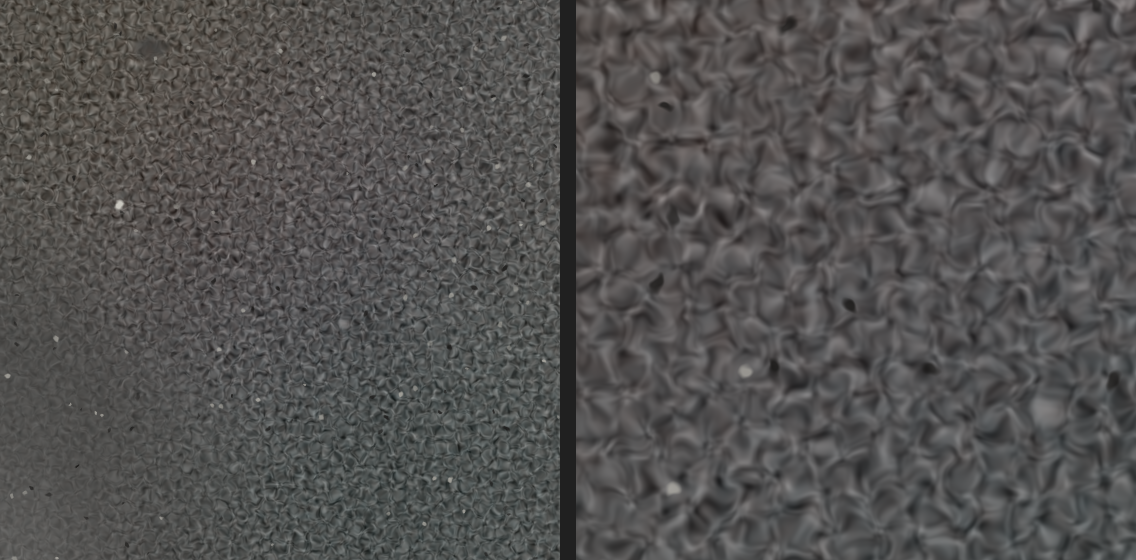
Left, the full canvas; right, a detail of the centre.
Write a Shadertoy shader that draws this texture.

```glsl
// Worn dark asphalt: short curly grains from warped gradient noise, with
// broad tonal drift, a smoother lower-left area, and scattered pale chips
// and dark pits placed on jittered grids.

const vec3 ASPHALT = vec3(0.325, 0.322, 0.315);
const vec3 CHIP = vec3(0.69, 0.68, 0.65);
const vec3 PIT = vec3(0.10, 0.095, 0.09);
const vec3 STAIN = vec3(0.27, 0.26, 0.25);
const vec3 WARM = vec3(0.018, 0.004, -0.016);
const vec3 COOL = vec3(-0.016, 0.006, 0.008);
const vec3 MAUVE = vec3(0.004, -0.006, 0.006);

// Integer hash of a cell: two values from 0 to 1
vec2 hash2(vec2 cell, float seed) {
    uvec2 v = uvec2(ivec2(cell) + 4096 + int(seed) * 977);
    v = v * 1664525u + 1013904223u;
    v.x += v.y * 1664525u;
    v.y += v.x * 1664525u;
    v ^= v >> 16u;
    v.x += v.y * 1664525u;
    v.y += v.x * 1664525u;
    v ^= v >> 16u;
    return vec2(v & 65535u) / 65535.0;
}

float cornerSlope(vec2 cell, vec2 corner, vec2 local, float seed) {
    vec2 slope = hash2(cell + corner, seed) * 2.0 - 1.0;
    return dot(slope, local - corner);
}

float gradientNoise(vec2 p, float seed) {
    vec2 c = floor(p);
    vec2 f = fract(p);
    vec2 u = f * f * f * (f * (f * 6.0 - 15.0) + 10.0);
    float low = mix(cornerSlope(c, vec2(0, 0), f, seed),
                    cornerSlope(c, vec2(1, 0), f, seed), u.x);
    float high = mix(cornerSlope(c, vec2(0, 1), f, seed),
                     cornerSlope(c, vec2(1, 1), f, seed), u.x);
    return mix(low, high, u.y);
}

// Curly grains: warped medium noise plus a finer layer
float grain(vec2 p) {
    vec2 warp = vec2(gradientNoise(p * 60.0, 1.0), gradientNoise(p * 60.0, 2.0));
    vec2 q = p + warp * 0.011;
    return 0.82 * gradientNoise(q * 92.0, 3.0)
         + 0.52 * gradientNoise(q * 165.0 + 7.3, 4.0);
}

// Soft irregular spot, 1 at its middle and 0 outside
float spot(vec2 offset, float radius, float angle, float stretch) {
    vec2 axis = vec2(cos(angle), sin(angle));
    vec2 d = vec2(dot(offset, axis), dot(offset, vec2(-axis.y, axis.x)) * stretch);
    return 1.0 - smoothstep(0.35, 1.0, length(d) / radius);
}

// Sparse spots on a jittered grid; share is the fraction of filled cells
float scatter(vec2 p, float cells, float share, float radius, float stretch, float seed) {
    vec2 home = floor(p * cells);
    float cover = 0.0;
    for (int y = -1; y <= 1; y++) {
        for (int x = -1; x <= 1; x++) {
            vec2 cell = home + vec2(x, y);
            vec2 place = hash2(cell, seed);
            vec2 kind = hash2(cell, seed + 1.0);
            vec2 look = hash2(cell, seed + 2.0);
            float size = radius * mix(0.55, 1.15, look.x);
            float s = spot(p - (cell + place) / cells, size, look.y * 6.283, stretch);
            cover = max(cover, s * step(kind.x, share) * mix(0.45, 1.0, kind.y));
        }
    }
    return cover;
}

// Slow changes of lightness and hue across the slab
vec3 baseColour(vec2 p) {
    float drift = gradientNoise(p * 3.5, 5.0) + 0.6 * gradientNoise(p * 11.0, 6.0);
    float light = 0.025 * drift + 0.022 * (p.x - 0.5) + 0.012 * (p.y - 0.5);
    light += 0.05 * (1.0 - smoothstep(0.0, 0.25, length(p)));
    float warm = 1.0 - smoothstep(0.1, 0.65, distance(p, vec2(0.2, 0.95)));
    float cool = 1.0 - smoothstep(0.1, 0.6, distance(p, vec2(0.75, 0.15)));
    float mauve = 1.0 - smoothstep(0.1, 0.5, distance(p, vec2(0.5, 0.6)));
    return ASPHALT + light + WARM * warm + COOL * cool + MAUVE * mauve;
}

void mainImage(out vec4 fragColor, in vec2 fragCoord) {
    vec2 p = fragCoord / iResolution.xy;
    vec3 colour = baseColour(p);

    // Grain fades over the smooth lower-left area
    float edge = distance(p, vec2(0.0, 0.18)) + 0.15 * gradientNoise(p * 6.0, 7.0);
    float rough = mix(0.34, 1.0, smoothstep(0.15, 0.55, edge));
    vec2 stainOffset = p - vec2(0.27, 0.915) + 0.012 * gradientNoise(p * 30.0, 8.0);
    float stain = spot(stainOffset, 0.045, 0.2, 1.7);
    colour = mix(colour, STAIN, stain * 0.8);
    colour += 0.33 * grain(p) * rough * (1.0 - 0.75 * stain);

    // Faint colour mottling between grains
    float mottle = gradientNoise(p * 70.0, 9.0);
    colour += vec3(0.018, -0.006, -0.014) * mottle * rough;

    // Dark pits, pale chips and one larger flake
    vec2 ragged = p + 0.003 * vec2(gradientNoise(p * 150.0, 10.0),
                                  gradientNoise(p * 150.0, 11.0));
    colour = mix(colour, PIT, scatter(ragged, 24.0, 0.13, 0.0085, 1.8, 20.0) * 0.85);
    colour = mix(colour, CHIP, scatter(ragged, 23.0, 0.14, 0.0068, 1.25, 30.0) * 0.85);
    colour = mix(colour, CHIP + 0.1, spot(ragged - vec2(0.213, 0.634), 0.013, 1.2, 1.3));

    fragColor = vec4(clamp(colour, 0.0, 1.0), 1.0);
}
```
